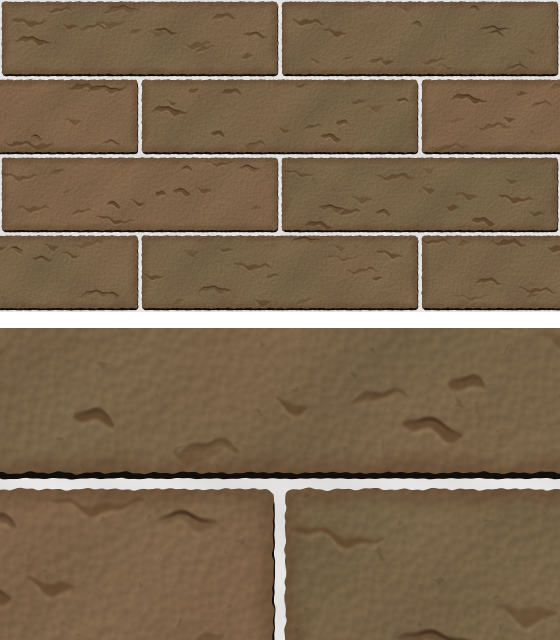
Top: the whole. Bottom: its middle third, enlarged.
Write a Shadertoy shader that draws this texture.

```glsl
const vec2 REPEATS = vec2(2.0, 4.0);      // bricks across, courses down
const vec2 CELL = vec2(3.58, 1.0);        // brick pitch, in course heights
const vec2 FACE_HALF = vec2(1.763, 0.465);
const vec2 FACE_SHIFT = vec2(-0.003, 0.013);
const vec2 SHADOW_SHIFT = vec2(0.007, -0.025);
const float CORNER = 0.03;
const float CHIPPING = 0.004;
const float GRAIN_SCALE = 25.0;
const float GRAIN_RELIEF = 0.095;
const vec2 LIGHT_STEP = vec2(-0.013, 0.018);
const int GOUGES = 15;

const vec3 OLIVE = vec3(0.450, 0.380, 0.275);
const vec3 RUSSET = vec3(0.490, 0.385, 0.285);
const vec3 EDGE_BROWN = vec3(0.400, 0.300, 0.210);
const vec3 GOUGE_BROWN = vec3(0.335, 0.225, 0.130);
const vec3 RIM_DARK = vec3(0.190, 0.120, 0.070);
const vec3 SHADOW = vec3(0.070, 0.055, 0.045);
const vec3 MORTAR = vec3(0.890, 0.885, 0.880);

vec2 hash22(vec2 p) {
    vec3 q = fract(p.xyx * vec3(0.1031, 0.1030, 0.0973));
    q += dot(q, q.yzx + 33.33);
    return fract((q.xx + q.yz) * q.zy);
}

// Distance to the nearest jittered cell point
float cellular(vec2 p) {
    vec2 base = floor(p);
    float nearest = 2.0;
    for (int y = -1; y <= 1; y++)
    for (int x = -1; x <= 1; x++) {
        vec2 cell = base + vec2(x, y);
        vec2 d = cell + hash22(cell) - p;
        nearest = min(nearest, dot(d, d));
    }
    return sqrt(nearest);
}

float grain(vec2 p) {
    return cellular(p * GRAIN_SCALE) + 0.7 * cellular(p * GRAIN_SCALE * 0.47 + 71.0);
}

float roundBox(vec2 p, vec2 halfSize, float radius) {
    vec2 d = abs(p) - halfSize + radius;
    return length(max(d, 0.0)) + min(max(d.x, d.y), 0.0) - radius;
}

float waves(vec2 p, float phase) {
    return (sin(p.x * 2.3 + 1.7 * sin(p.y * 3.1 + phase) + phase)
          + sin(p.x * 5.1 - p.y * 4.3 + phase * 2.7)) * 0.5;
}

// Scattered tapered gouges: x = hollow, y = dark upper rim, z = lit lower lip
vec3 gouges(vec2 p, vec2 id, float px) {
    vec3 marks = vec3(0.0);
    float soft = max(px, 0.014);
    for (int i = 0; i < GOUGES; i++) {
        vec2 key = id * 19.0 + vec2(float(i) * 3.7, 5.3);
        vec2 place = hash22(key), size = hash22(key + 41.0), look = hash22(key + 83.0);
        float slot = (float(i) + place.x) / float(GOUGES);
        vec2 q = p - vec2(slot * 2.0 - 1.0, place.y * 2.0 - 1.0) * vec2(1.62, 0.42);
        float halfLength = mix(0.07, 0.27, size.x * size.x);
        float phase = look.x * 6.283;
        q.y += 0.022 * sin(q.x * 17.0 + phase) + 0.010 * sin(q.x * 43.0 + phase * 2.0);
        q.y += q.x * (look.y - 0.4) * 0.25;
        float t = q.x / halfLength;
        float taper = max(1.0 - t * t, 0.0);
        float width = mix(0.016, 0.042, size.y) * taper * (0.75 + 0.25 * sin(q.x * 31.0 + phase));
        float hollow = smoothstep(-soft, soft, width - abs(q.y)) * smoothstep(0.0, 0.3, taper);
        float rim = smoothstep(soft * 1.3, 0.0, abs(q.y - width)) * taper;
        float lip = smoothstep(soft * 1.6, 0.0, abs(q.y + width + soft)) * taper;
        float strength = mix(0.35, 1.0, look.y);
        marks = max(marks, vec3(hollow * strength, rim * look.x * look.x, lip * strength));
    }
    return marks;
}

vec3 brickFace(vec2 p, vec2 id, float dist, float px) {
    vec2 tone = hash22(id * 7.0 + 3.0);
    float phase = tone.y * 6.283;
    float hue = tone.x + 0.22 * (tone.y - 0.5) * p.x + 0.28 * waves(p, phase);
    vec3 color = mix(OLIVE, RUSSET, clamp(hue, 0.0, 1.0));
    color *= 1.0 + 0.035 * waves(p * 1.7, phase + 2.0);

    // Darker margins
    float margin = smoothstep(-0.11, 0.0, dist + 0.02 * waves(p * 4.0, phase));
    color = mix(color, EDGE_BROWN, 0.75 * margin);

    // Sandy relief and small pits
    vec2 g = p + id * 11.0 + 5.0;
    float height = grain(g);
    color *= 1.0 + GRAIN_RELIEF * (height - grain(g + LIGHT_STEP));
    color *= 1.0 - 0.14 * smoothstep(1.15, 1.5, height);

    // Gouges
    vec3 marks = gouges(p, id, px);
    color *= 1.0 + 0.10 * marks.z;
    color = mix(color, GOUGE_BROWN, 0.72 * marks.x);
    return mix(color, RIM_DARK, 0.75 * marks.y);
}

void mainImage(out vec4 fragColor, in vec2 fragCoord) {
    vec2 uv = fragCoord / iResolution.xy;
    float px = REPEATS.y / iResolution.y;

    // Running bond with wrapped brick numbers
    vec2 grid = uv * REPEATS;
    float course = floor(grid.y);
    grid.x += 0.5 * mod(course + 1.0, 2.0);
    vec2 id = mod(floor(grid), REPEATS);
    vec2 p = (fract(grid) - 0.5) * CELL - FACE_SHIFT;

    // Chipped face and the shadow under it
    float chips = CHIPPING * (waves(p * 9.0, id.x * 3.0 + id.y) + waves(p * 21.0, id.y * 2.0));
    float face = roundBox(p, FACE_HALF, CORNER) + chips;
    float shade = roundBox(p - SHADOW_SHIFT, FACE_HALF, CORNER * 1.6) + chips * 0.5;

    vec2 turn = uv * 6.283185;
    float stain = sin(turn.x * 9.0 + 2.0 * sin(turn.y * 4.0)) * sin(turn.y * 7.0 + turn.x * 5.0);
    vec3 color = MORTAR * (1.0 + 0.025 * stain);
    color = mix(color, SHADOW, clamp(0.5 - shade / px, 0.0, 1.0));
    color = mix(color, brickFace(p, id, face, px), clamp(0.5 - face / px, 0.0, 1.0));
    fragColor = vec4(color, 1.0);
}
```
